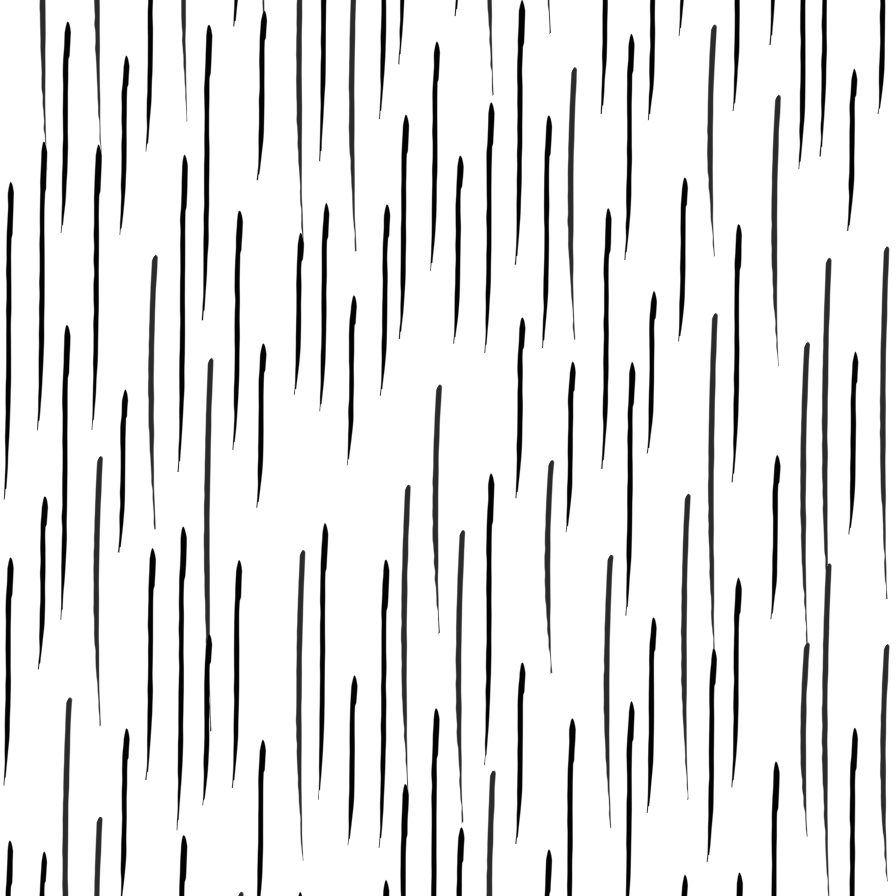
Give the GLSL for this pattern, as a three.js fragment shader.

```glsl
varying vec2 vUv;

float hash(vec2 p) {
  return fract(sin(dot(p, vec2(127.1, 311.7))) * 43758.5453);
}

// Smooth one-dimensional noise in -0.5..0.5
float wobble(float t, float seed) {
  float i = floor(t);
  float f = smoothstep(0.0, 1.0, fract(t));
  return mix(hash(vec2(i, seed)), hash(vec2(i + 1.0, seed)), f) - 0.5;
}

// Coverage from the signed distances to both sides and both ends
float fillStroke(float x, float left, float right, float t, float len) {
  float d = max(max(left - x, x - right), max(-t, t - len));
  return 1.0 - smoothstep(-0.001, 0.001, d);
}

// Loaded brush: thick notched head, tail flicking to the left
float inkStroke(float x, float t, float len, float seed) {
  float s = clamp(t / len, 0.0, 1.0);
  float center = 0.0022 * (1.0 - smoothstep(0.0, 0.25, s)) - 0.0045 * pow(s, 5.0);
  float tip = sqrt(clamp(t / 0.012, 0.0, 1.0));
  float halfWidth = 0.0027 * tip * mix(0.3, 1.0, smoothstep(0.0, 0.3, 1.0 - s));
  float notch = 0.0011 * tip * (1.0 - smoothstep(0.16, 0.18, s));
  float snag = 0.0009 * smoothstep(0.965, 0.97, s);
  float left = center - halfWidth + 0.0008 * wobble(t * 70.0, seed);
  float right = center + halfWidth + notch - snag + 0.0006 * wobble(t * 50.0, seed + 7.0);
  return fillStroke(x, left, right, t, len);
}

// Dry brush: slanted cap, bowed body and a long thin tail
float dryStroke(float x, float t, float len, float seed) {
  float s = clamp(t / len, 0.0, 1.0);
  float bow = 2.0 * s - 1.0;
  float center = 0.0045 * bow * bow;
  float slantedT = t + 0.6 * (x - center) - 0.001;
  float cap = sqrt(clamp(slantedT / 0.004, 0.0, 1.0));
  float halfWidth = 0.003 * cap * mix(0.15, 1.0, smoothstep(0.0, 0.45, 1.0 - s));
  float left = center - halfWidth + 0.0014 * s * wobble(t * 110.0, seed);
  float right = center + halfWidth + 0.0006 * wobble(t * 50.0, seed + 7.0);
  return fillStroke(x, left, right, slantedT, len);
}

void main() {
  const float columns = 32.0;
  const float period = 0.38;
  float shade = 1.0;

  // Jittered columns, each a staggered chain of hanging strokes
  for (int i = -1; i <= 1; i++) {
    float column = floor(vUv.x * columns) + float(i);
    float phase = fract(column * 0.618 + 0.35 * hash(vec2(column, 3.0)));
    float axis = (column + 0.5 + 0.45 * (hash(vec2(column, 9.0)) - 0.5)) / columns;

    for (int j = 0; j <= 2; j++) {
      float row = floor(vUv.y / period + phase) + float(j);
      vec2 cell = vec2(column, row);
      float top = (row - phase + 0.25 * hash(cell + 21.3)) * period;
      float len = mix(0.18, 0.36, hash(cell + 47.9));
      float x = vUv.x - axis - 0.002 * (hash(cell + 63.1) - 0.5);
      float t = top - vUv.y;
      float seed = hash(cell + 5.7) * 90.0;

      if (hash(cell + 81.4) < 0.27) {
        float ink = dryStroke(x, t, len * 1.2, seed);
        shade = min(shade, mix(1.0, 0.17, ink));
      } else {
        float ink = inkStroke(x, t, len, seed);
        shade = min(shade, mix(1.0, 0.01, ink));
      }
    }
  }
  gl_FragColor = vec4(vec3(shade), 1.0);
}
```
